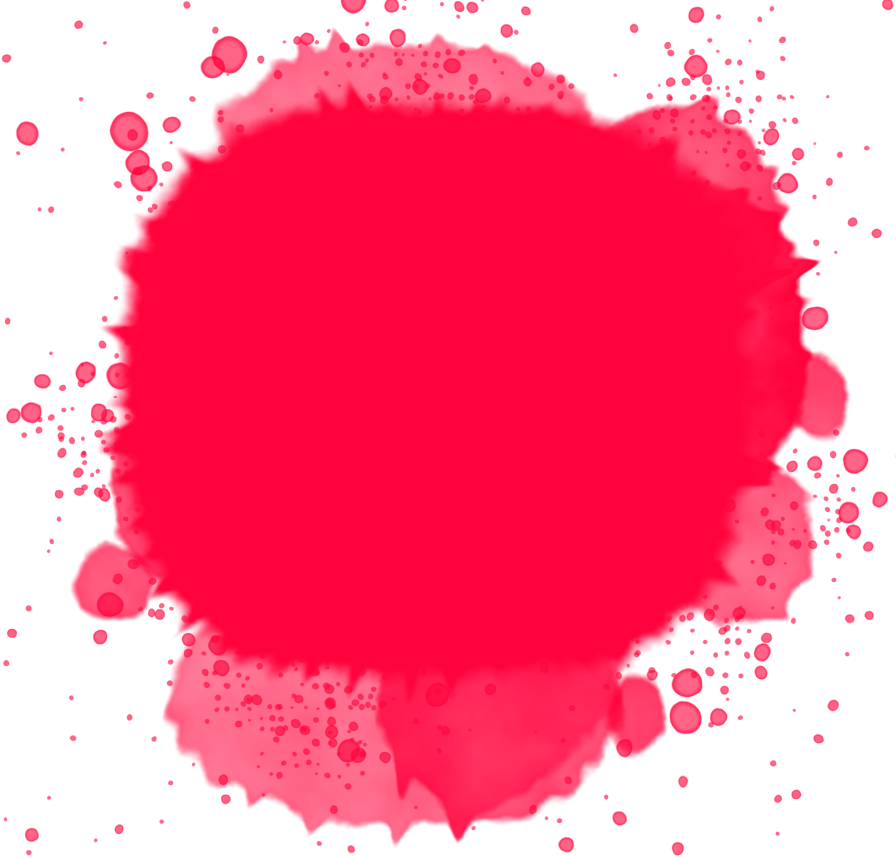
Give the GLSL for this background, as a WebGL 2 fragment shader.

```glsl
#version 300 es
precision highp float;
// A large red ink blot on white paper: a solid core, translucent washes
// around it, and splattered drops. Every layer adds ink coverage; edges are
// roughened by noise. Lengths are in canvas widths, origin at lower left.

#define INK vec3(1.0, 0.015, 0.235)
#define PAPER vec3(1.0)
#define CORE_CENTER vec2(0.488, 0.523)
#define CORE_HALF vec2(0.345, 0.317)
#define CORE_FEATHER 0.012
#define WASH_FEATHER 0.005
#define ROUGHNESS 0.022
#define SPIKE_LENGTH 0.030
#define SPLATTER_AMOUNT 0.75

uniform vec2 u_resolution;
out vec4 fragColor;

// Washes: center and half size, then their ink strength
const vec4 WASHES[10] = vec4[10](
  vec4(0.456, 0.807, 0.208, 0.100), vec4(0.755, 0.710, 0.113, 0.130),
  vec4(0.781, 0.579, 0.121, 0.170), vec4(0.827, 0.352, 0.078, 0.089),
  vec4(0.914, 0.514, 0.036, 0.047), vec4(0.436, 0.189, 0.237, 0.151),
  vec4(0.553, 0.176, 0.130, 0.134), vec4(0.189, 0.410, 0.062, 0.098),
  vec4(0.707, 0.163, 0.033, 0.043), vec4(0.126, 0.306, 0.044, 0.040));
const float STRENGTHS[10] = float[10](
  0.56, 0.76, 0.90, 0.64, 0.68, 0.57, 0.72, 0.75, 0.78, 0.64);

// Large drops: center and radius
const vec3 DROPS[16] = vec3[16](
  vec3(0.256, 0.896, 0.020), vec3(0.237, 0.883, 0.013),
  vec3(0.145, 0.811, 0.021), vec3(0.154, 0.777, 0.014),
  vec3(0.161, 0.759, 0.015), vec3(0.191, 0.819, 0.009),
  vec3(0.777, 0.884, 0.012), vec3(0.777, 0.940, 0.009),
  vec3(0.767, 0.195, 0.017), vec3(0.764, 0.156, 0.017),
  vec3(0.801, 0.158, 0.010), vec3(0.947, 0.387, 0.012),
  vec3(0.878, 0.754, 0.011), vec3(0.910, 0.602, 0.013),
  vec3(0.096, 0.542, 0.012), vec3(0.135, 0.539, 0.015));

// Splatter clusters: center and spread
const vec3 CLUSTERS[6] = vec3[6](
  vec3(0.82, 0.83, 0.075), vec3(0.92, 0.38, 0.050),
  vec3(0.81, 0.25, 0.055), vec3(0.11, 0.48, 0.055),
  vec3(0.47, 0.86, 0.090), vec3(0.34, 0.17, 0.090));

float hash(vec2 p) {
  return fract(sin(dot(p, vec2(127.1, 311.7))) * 43758.5453);
}

float noise(vec2 p) {
  vec2 i = floor(p), f = fract(p);
  f = f * f * (3.0 - 2.0 * f);
  return mix(mix(hash(i), hash(i + vec2(1, 0)), f.x),
             mix(hash(i + vec2(0, 1)), hash(i + vec2(1, 1)), f.x), f.y);
}

float fbm(vec2 p) {
  float sum = 0.0, amp = 0.5;
  for (int i = 0; i < 4; i++) {
    sum += amp * noise(p);
    p = p * 2.03 + 17.0;
    amp *= 0.5;
  }
  return sum;
}

// Lay one translucent coat over the ink already there
float coat(float ink, float amount) {
  return 1.0 - (1.0 - ink) * (1.0 - clamp(amount, 0.0, 1.0));
}

// Signed distance, roughly, to the rounded box-like core
float coreDistance(vec2 p) {
  vec2 q = pow(abs(p - CORE_CENTER) / CORE_HALF, vec2(2.9));
  return (pow(q.x + q.y, 1.0 / 2.9) - 1.0) * CORE_HALF.y;
}

// A drop with a pale middle and a darker rim
float drop(vec2 p, vec2 center, float radius, float pixel) {
  float r = length(p - center);
  float rim = smoothstep(0.6, 1.0, r / radius);
  return (0.62 + 0.22 * rim) * smoothstep(pixel, -pixel, r - radius);
}

// Chance of a scattered drop at a place
float splatterChance(vec2 p) {
  float chance = 0.16 * exp(-max(coreDistance(p), 0.0) * 14.0);
  for (int i = 0; i < 6; i++) {
    vec2 d = (p - CLUSTERS[i].xy) / CLUSTERS[i].z;
    chance += 0.6 * exp(-dot(d, d));
  }
  return chance * SPLATTER_AMOUNT;
}

void main() {
  vec2 p = gl_FragCoord.xy / u_resolution.x;
  float pixel = 1.0 / u_resolution.x;

  // Rough edges: warped space and spikes pointing outward
  vec2 warp = vec2(fbm(p * 28.0), fbm(p * 28.0 + 40.0)) - 0.47;
  vec2 rough = p + ROUGHNESS * warp;
  vec2 ray = normalize(p - CORE_CENTER + 1e-5);
  float spike = SPIKE_LENGTH * pow(noise(ray * 22.0), 4.0);
  float grain = fbm(p * 13.0);

  // Solid core
  float ink = smoothstep(CORE_FEATHER, -CORE_FEATHER, coreDistance(rough) - spike);

  // Washes with a cloudy body and a slightly darker border
  for (int i = 0; i < 10; i++) {
    vec2 halfSize = WASHES[i].zw;
    float size = min(halfSize.x, halfSize.y);
    float d = (length((rough - WASHES[i].xy) / halfSize) - 1.0) * size;
    d -= spike * smoothstep(0.04, 0.10, size);
    float body = STRENGTHS[i] * (0.80 + 0.42 * grain) + 0.08 * exp(-abs(d) * 160.0);
    ink = coat(ink, body * smoothstep(WASH_FEATHER, -WASH_FEATHER, d));
  }

  // Large drops
  vec2 wobble = p + 0.35 * ROUGHNESS * warp;
  for (int i = 0; i < 16; i++)
    ink = coat(ink, drop(wobble, DROPS[i].xy, DROPS[i].z, pixel));

  // Scattered drops on ever finer grids
  float cell = 0.052;
  for (int i = 0; i < 4; i++) {
    vec2 id = floor(wobble / cell), seed = id + 31.0 * float(i);
    vec2 jitter = vec2(hash(seed + 3.1), hash(seed + 7.7));
    vec2 center = (id + 0.3 + 0.4 * jitter) * cell;
    float radius = cell * mix(0.10, 0.29, hash(seed + 11.3));
    if (hash(seed) < splatterChance(center))
      ink = coat(ink, drop(wobble, center, radius, pixel));
    cell *= 0.62;
  }

  fragColor = vec4(mix(PAPER, INK, ink), 1.0);
}
```
